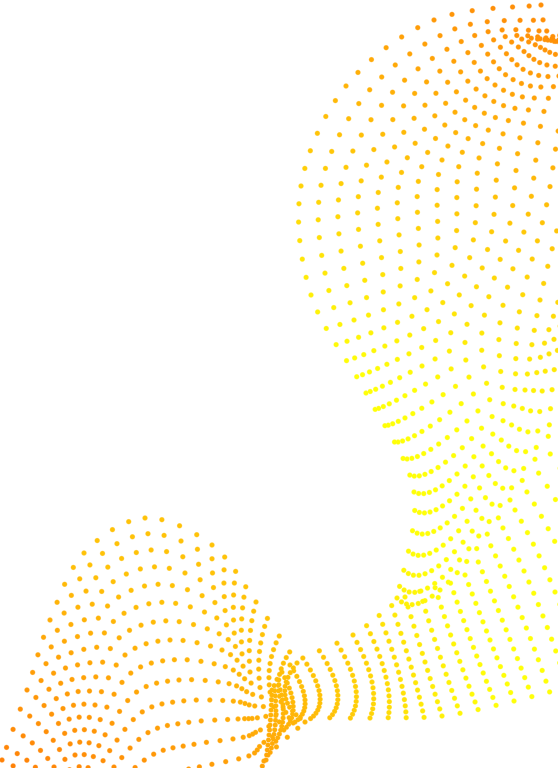
Give the GLSL for this background, as a Shadertoy shader.

```glsl
#define CANVAS_HEIGHT 768.0
#define DOT_RADIUS 2.5
#define DOTS_PER_SPAN 14.0
#define ORANGE_GREEN 0.50
#define AMBER_GREEN 0.76
#define CREST_GREEN 0.56
#define DOT_BLUE 0.03

// Key curves of the three dotted sheets: near edge, middle, far edge
const vec2 crestNear[8] = vec2[8](vec2(397, 598), vec2(414, 492), vec2(366, 393), vec2(311, 295),
    vec2(301, 186), vec2(346, 86), vec2(434, 20), vec2(541, 5));
const vec2 crestMid[8] = vec2[8](vec2(440, 590), vec2(457, 474), vec2(422, 366), vec2(437, 255),
    vec2(442, 160), vec2(495, 85), vec2(560, 35), vec2(590, 30));
const vec2 crestFar[8] = vec2[8](vec2(510, 500), vec2(525, 390), vec2(540, 300), vec2(565, 195),
    vec2(585, 85), vec2(605, 20), vec2(640, -60), vec2(720, -130));

const vec2 bandNear[8] = vec2[8](vec2(272, 690), vec2(290, 665), vec2(353, 635), vec2(405, 597),
    vec2(465, 575), vec2(515, 510), vec2(562, 435), vec2(610, 360));
const vec2 bandMid[8] = vec2[8](vec2(270, 725), vec2(305, 700), vec2(372, 682), vec2(425, 662),
    vec2(490, 640), vec2(555, 592), vec2(625, 545), vec2(690, 500));
const vec2 bandFar[8] = vec2[8](vec2(266, 760), vec2(295, 722), vec2(370, 718), vec2(442, 716),
    vec2(514, 701), vec2(585, 682), vec2(655, 660), vec2(720, 640));

const vec2 humpNear[8] = vec2[8](vec2(2, 760), vec2(27, 690), vec2(50, 620), vec2(84, 553),
    vec2(145, 518), vec2(212, 545), vec2(256, 602), vec2(297, 663));
const vec2 humpMid[8] = vec2[8](vec2(55, 810), vec2(75, 755), vec2(95, 705), vec2(125, 655),
    vec2(170, 640), vec2(222, 650), vec2(250, 672), vec2(285, 695));
const vec2 humpFar[8] = vec2[8](vec2(50, 880), vec2(90, 850), vec2(125, 820), vec2(165, 800),
    vec2(205, 790), vec2(255, 775), vec2(268, 755), vec2(305, 722));

// Catmull-Rom curve through eight keys
vec2 spline(vec2 keys[8], float position) {
    int i = clamp(int(floor(position)), 0, 6);
    float t = position - float(i);
    vec2 a = keys[max(i - 1, 0)], b = keys[i], c = keys[i + 1], d = keys[min(i + 2, 7)];
    return b + 0.5 * t * (c - a + t * (2.0 * a - 5.0 * b + 4.0 * c - d
        + t * (3.0 * (b - c) + d - a)));
}

// Distance to the nearest dot of a sheet; each row is a parabola across it
float sheetDistance(vec2 p, vec2 near[8], vec2 mid[8], vec2 far[8],
                    float rowsPerKey, int rows, int columns) {
    float nearest = 1e6;
    for (int row = 0; row < rows; row++) {
        float position = float(row) / rowsPerKey;
        vec2 start = spline(near, position);
        vec2 middle = spline(mid, position);
        vec2 end = spline(far, position);
        vec2 slope = 4.0 * middle - 3.0 * start - end;
        vec2 bend = 2.0 * (start + end) - 4.0 * middle;
        for (int column = 0; column < columns; column++) {
            float t = float(column) / DOTS_PER_SPAN;
            vec2 offset = start + t * (slope + t * bend) - p;
            nearest = min(nearest, dot(offset, offset));
        }
    }
    return sqrt(nearest);
}

// Orange at both ends of the wave, yellow at its waist
vec3 waveColor(vec2 p) {
    float crestFade = clamp((p.y - 0.4 * (p.x - 300.0) + 70.0) / 420.0, 0.0, 1.0);
    float humpFade = clamp((0.5 * p.x + CANVAS_HEIGHT - p.y) / 250.0, 0.0, 1.0);
    float waist = smoothstep(280.0, 520.0, p.x + 0.8 * max(0.0, 650.0 - p.y));
    float lowerGreen = mix(mix(ORANGE_GREEN, AMBER_GREEN, humpFade), 1.0, waist);
    return vec3(1.0, min(mix(CREST_GREEN, 1.0, crestFade), lowerGreen), DOT_BLUE);
}

void mainImage(out vec4 fragColor, in vec2 fragCoord) {
    // Canvas units measured downward from the top left
    float pixel = CANVAS_HEIGHT / iResolution.y;
    vec2 p = vec2(fragCoord.x, iResolution.y - fragCoord.y) * pixel;

    float d = sheetDistance(p, crestNear, crestMid, crestFar, 6.0, 43, 18);
    d = min(d, sheetDistance(p, bandNear, bandMid, bandFar, 4.0, 26, 15));
    d = min(d, sheetDistance(p, humpNear, humpMid, humpFar, 4.0, 29, 15));

    // Soft dots on white
    float coverage = 1.0 - smoothstep(DOT_RADIUS - 0.8 * pixel, DOT_RADIUS + 0.8 * pixel, d);
    fragColor = vec4(mix(vec3(1.0), waveColor(p), coverage), 1.0);
}
```
